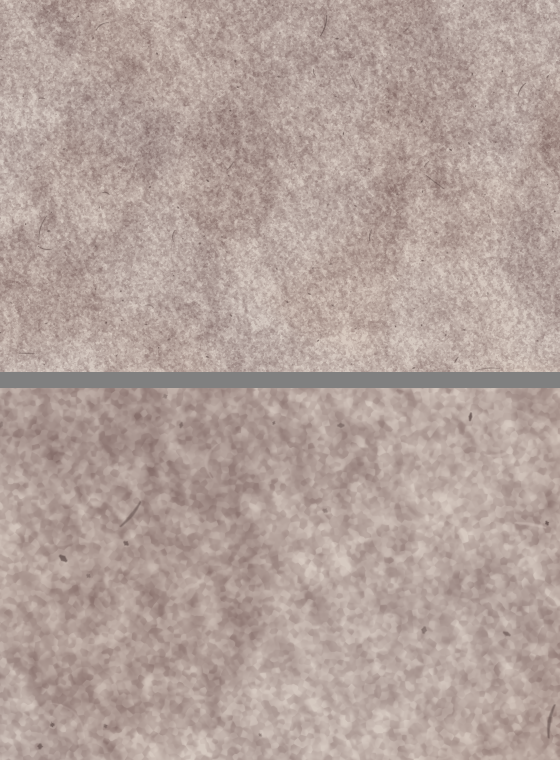
Top: the whole. Bottom: its middle third, enlarged.
Write a WebGL 2 fragment shader that draws this texture.

```glsl
#version 300 es
precision highp float;

uniform vec2 u_resolution;
out vec4 fragColor;

// Palette
const vec3 SHADE = vec3(0.62, 0.54, 0.52);
const vec3 PALE = vec3(0.77, 0.71, 0.68);
const vec3 FIBRE_DARK = vec3(0.34, 0.27, 0.26);
const vec3 FIBRE_PALE = vec3(0.83, 0.77, 0.74);

// Tone: 0 is SHADE, 1 is PALE
const float BASE_TONE = 0.71;
const float MOTTLE_SCALE = 5.0;
const float MOTTLE_GAIN = 0.88;
const float MOTTLE_DEPTH = 0.235;
const float GRAIN_SCALE = 110.0;
const float GRAIN_GAIN = 1.15;
const float GRAIN_DEPTH = 0.30;
const float RELIEF_SCALE = 52.0;
const float RELIEF_DEPTH = 0.21;
const float STAIN_DEPTH = 0.34;
const float BAND_DEPTH = 0.12;
const float TINT_DRIFT = 0.006;

const mat2 TURN = mat2(0.8, 0.6, -0.6, 0.8);

// Integer hash of a cell, three values in 0..1
vec3 hash3(vec2 cell, float seed) {
    uvec3 v = uvec3(ivec3(vec3(cell, seed)));
    v = v * 1664525u + 1013904223u;
    v.x += v.y * v.z;
    v.y += v.z * v.x;
    v.z += v.x * v.y;
    v ^= v >> 16u;
    v.x += v.y * v.z;
    v.y += v.z * v.x;
    v.z += v.x * v.y;
    return vec3(v >> 8u) / 16777216.0;
}

// Smooth cellular noise in -1..1: blended values of scattered points
float cells(vec2 p, float seed) {
    vec2 home = floor(p);
    float total = 0.0, weight = 0.0001;
    for (int j = -1; j <= 1; j++) {
        for (int i = -1; i <= 1; i++) {
            vec2 cell = home + vec2(i, j);
            vec3 r = hash3(cell, seed);
            vec2 d = cell + r.xy - p;
            float w = exp(-8.0 * dot(d, d));
            total += w * (2.0 * r.z - 1.0);
            weight += w;
        }
    }
    return total / weight;
}

float layeredCells(vec2 p, int layers, float gain, float seed) {
    float sum = 0.0, amplitude = 1.0;
    for (int k = 0; k < layers; k++) {
        sum += amplitude * cells(p, seed + float(k));
        p = TURN * p * 2.03;
        amplitude *= gain;
    }
    return sum;
}

// Scattered, bent, tapering strokes; returns coverage
float strokes(vec2 p, float grid, vec2 lengths, float radius, float bend, float chance, float seed) {
    float soft = 0.75 / u_resolution.y + 0.0004;
    vec2 home = floor(p * grid);
    float cover = 0.0;
    for (int j = -1; j <= 1; j++) {
        for (int i = -1; i <= 1; i++) {
            vec2 cell = home + vec2(i, j);
            vec3 place = hash3(cell, seed);
            vec3 form = hash3(cell, seed + 1.0);
            float angle = 6.2832 * place.z;
            vec2 axis = vec2(cos(angle), sin(angle));
            vec2 d = p - (cell + place.xy) / grid;
            vec2 q = vec2(dot(d, axis), dot(d, vec2(-axis.y, axis.x)));
            float reach = mix(lengths.x, lengths.y, form.y * form.y);
            q.y -= bend * (form.z - 0.5) * q.x * q.x / reach;
            float along = clamp(q.x, -reach, reach);
            float r = radius * mix(0.5, 1.0, form.z) * (1.0 - 0.5 * abs(along) / reach);
            float edge = length(q - vec2(along, 0.0)) - r;
            float ink = (1.0 - smoothstep(-soft, soft, edge)) * mix(0.4, 1.0, place.x);
            cover = max(cover, ink * step(form.x, chance));
        }
    }
    return cover;
}

void main() {
    vec2 p = gl_FragCoord.xy / u_resolution.y;

    // Cloudy mottling, with edges roughened by a small warp
    vec2 warp = vec2(cells(p * 26.0, 40.0), cells(p * 26.0, 41.0));
    vec2 q = p + 0.009 * warp;
    float tone = BASE_TONE + MOTTLE_DEPTH * layeredCells(q * MOTTLE_SCALE, 5, MOTTLE_GAIN, 1.0);

    // Darker upper sheet and upright stains
    float band = smoothstep(0.12, 0.38, p.y + 0.05 * sin(4.0 * p.x + 1.0));
    tone -= BAND_DEPTH * (band - 0.5);
    float stain = smoothstep(0.4, 0.95, cells(q * vec2(20.0, 6.0), 20.0));
    tone -= STAIN_DEPTH * stain * band * (1.0 - smoothstep(0.65, 0.9, p.y));

    // Pressed diagonal relief and fine grain
    vec2 slant = TURN * vec2(p.x, -p.y) * vec2(1.5, 0.9) * RELIEF_SCALE;
    tone += RELIEF_DEPTH * (cells(slant, 25.0) - cells(slant + vec2(0.45, 0.2), 25.0));
    tone += GRAIN_DEPTH * layeredCells(p * GRAIN_SCALE, 2, GRAIN_GAIN, 30.0);

    vec3 colour = mix(SHADE, PALE, clamp(tone, -0.6, 1.45));
    colour += TINT_DRIFT * cells(p * 4.0, 35.0) * vec3(-1.0, 0.0, 1.0);

    // Pale fibres, dark fibres, specks
    float paleFibre = strokes(p, 9.0, vec2(0.008, 0.032), 0.0018, 1.4, 0.45, 50.0);
    float darkFibre = strokes(p, 5.5, vec2(0.008, 0.036), 0.0019, 0.7, 0.45, 60.0);
    float speck = strokes(p, 14.0, vec2(0.0006, 0.0032), 0.0027, 0.0, 0.5, 70.0);
    colour = mix(colour, FIBRE_PALE, 0.5 * paleFibre);
    colour = mix(colour, FIBRE_DARK, 0.8 * max(darkFibre, speck));

    fragColor = vec4(colour, 1.0);
}
```
